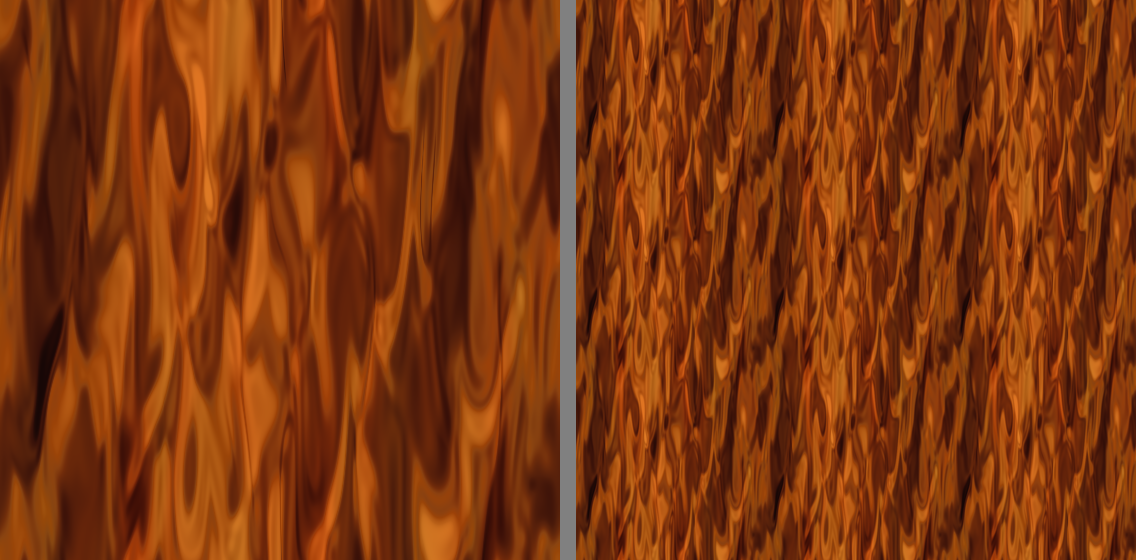
Left: one tile. Right: repeated 3 by 3.
A Shadertoy shader for this texture:

```glsl
// Tiling burnt-amber wood: tall flowing streaks, pointed arches and dark veins.
// Random fields are layered sines with whole-number frequencies, so all wraps.
// Cusped vertical warping folds the grain; a ranked palette sets the shares.

const float TAU = 6.2831853;
const int WAVES = 10;             // sines per random field
const float ARCH_HEIGHT = 0.11;   // vertical drag of the folded grain
const float ARCH_CUSP = 0.04;     // smaller values sharpen the arch tips
const float SWAY = 0.010;         // sideways wander of the streaks
const float BRIGHT_CENTER = 0.43; // column where the wood is lightest
const float COLUMN_WEIGHT = 0.42;
const float BAND_WEIGHT = 0.40;
const float GRAIN_WEIGHT = 0.48;
const float RING_WEIGHT = 0.30;
const float FIBER_WEIGHT = 0.20;
const float CREASE_WEIGHT = 0.75;
const float VEIN_WEIGHT = 0.95;
const float CREASE_WIDTH = 0.24;
const float TONE_SHIFT = 0.12;    // balances the darkening by the veins

// Palette from char to amber, placed by cumulative area
const int TONES = 8;
const vec3 WOOD[TONES] = vec3[TONES](
    vec3(0.07, 0.02, 0.02), vec3(0.22, 0.06, 0.03),
    vec3(0.34, 0.12, 0.04), vec3(0.45, 0.17, 0.04),
    vec3(0.55, 0.25, 0.06), vec3(0.61, 0.26, 0.03),
    vec3(0.73, 0.37, 0.09), vec3(0.88, 0.49, 0.15));
const float RANK[TONES] = float[TONES](0.0, 0.06, 0.2, 0.42, 0.6, 0.74, 0.91, 1.0);

float hash(float n) {
    return fract(sin(n * 12.9898) * 43758.5);
}

// Periodic random field, zero mean and about unit deviation.
// reach holds the highest whole frequency along x and y.
float field(vec2 p, vec2 reach, float seed) {
    float sum = 0.0;
    for (int i = 0; i < WAVES; i++) {
        float id = seed * 31.0 + float(i) * 3.0;
        float part = (float(i) + hash(id)) / float(WAVES);
        float across = 1.0 + floor(part * reach.x);
        float tilt = min(reach.y, 0.5 * across);
        float along = floor((2.0 * hash(id + 1.0) - 1.0) * tilt + 0.5);
        float phase = dot(vec2(across, along), p) + hash(id + 2.0);
        sum += mix(1.3, 0.6, part) * sin(TAU * phase);
    }
    return sum * sqrt(2.0 / float(WAVES));
}

// Drags the grain downward away from sharp crests
vec2 foldGrain(vec2 p) {
    float crest = field(p, vec2(10.0, 2.0), 1.0);
    float sway = field(p, vec2(11.0, 4.0), 2.0);
    float drop = sqrt(crest * crest + ARCH_CUSP);
    return p + vec2(SWAY * sway, ARCH_HEIGHT * drop);
}

// Thin dark line with a lit flank where the field crosses zero
float crease(float f) {
    float d = f / CREASE_WIDTH;
    return (1.2 * d - 0.8) * exp(-d * d);
}

vec3 woodColor(float rank) {
    vec3 color = WOOD[0];
    for (int i = 1; i < TONES; i++) {
        float step01 = (rank - RANK[i - 1]) / (RANK[i] - RANK[i - 1]);
        color = mix(color, WOOD[i], clamp(step01, 0.0, 1.0));
    }
    return color;
}

void mainImage(out vec4 fragColor, in vec2 fragCoord) {
    vec2 p = fragCoord / iResolution.xy;
    vec2 q = foldGrain(p);
    vec2 swayed = vec2(q.x, p.y);

    // Broad light and dark columns
    float column = 1.4 * cos(TAU * (p.x - BRIGHT_CENTER));
    float band = field(swayed, vec2(12.0, 1.0), 3.0);

    // Folded grain, its nested contours and fine fibers
    float grain = field(q, vec2(16.0, 4.0), 4.0);
    float rings = 1.4 * sin(2.6 * grain + 1.5 * band);
    float fiber = field(q + vec2(0.004 * grain, 0.0), vec2(52.0, 5.0), 5.0);

    // Patchy creases and long charred veins
    float patches = smoothstep(-0.1, 1.2, field(p, vec2(9.0, 4.0), 6.0));
    float fold = crease(field(q, vec2(13.0, 3.0), 7.0)) * patches;
    float vein = smoothstep(0.9, 1.7, field(swayed, vec2(15.0, 1.0), 8.0) - 0.3 * column);

    float tone = TONE_SHIFT + COLUMN_WEIGHT * column + BAND_WEIGHT * band
        + GRAIN_WEIGHT * grain + RING_WEIGHT * rings + FIBER_WEIGHT * fiber
        + CREASE_WEIGHT * fold - VEIN_WEIGHT * vein;

    // Bell-shaped tone to even rank, then to color with a faint red drift
    float rank = 1.0 / (1.0 + exp(-1.7 * tone));
    float drift = field(swayed, vec2(14.0, 2.0), 9.0);
    vec3 color = woodColor(rank) * (1.0 + drift * vec3(0.02, -0.05, -0.08));
    fragColor = vec4(clamp(color, 0.0, 1.0), 1.0);
}
```
